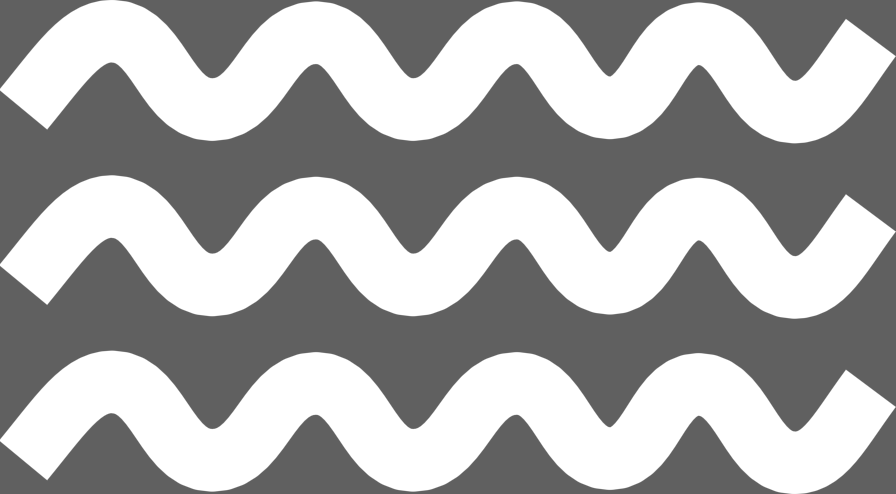
Write a WebGL 2 fragment shader that draws this pattern.

```glsl
#version 300 es
precision highp float;
// Three identical thick white waves stacked on grey.
// Each wave is a chain of cubic curves through alternating crests and troughs,
// stroked by distance and cut square at both ends.

uniform vec2 u_resolution;
out vec4 outColor;

const vec3 GREY = vec3(0.376);
const vec3 WHITE = vec3(1.0);

const float ASPECT = 1.82;        // layout width for a height of 1
const float ROW_PITCH = 0.355;
const float HALF_STROKE = 0.0632;
const float BEND = 0.47;          // handle length as a share of the half wave
const float END_BEND = 0.062;     // handle length beside the end pieces
const vec2 START_DIR = vec2(0.636, 0.771);
const vec2 END_DIR = vec2(0.597, 0.802);
const int STEPS = 14;
const int SPANS = 9;

// Start, crests and troughs in turn, end
const vec2 KNOTS[10] = vec2[10](
  vec2(0.047, -0.077), vec2(0.2275, 0.082),
  vec2(0.431, -0.077), vec2(0.642, 0.079),
  vec2(0.839, -0.077), vec2(1.050, 0.079),
  vec2(1.239, -0.0735), vec2(1.419, 0.077),
  vec2(1.614, -0.082), vec2(1.769, 0.069));

float segmentDistance(vec2 p, vec2 a, vec2 b) {
  vec2 ab = b - a;
  float t = clamp(dot(p - a, ab) / dot(ab, ab), 0.0, 1.0);
  return length(p - a - ab * t);
}

vec2 cubic(vec2 a, vec2 b, vec2 c, vec2 d, float t) {
  float s = 1.0 - t;
  return s * s * s * a + 3.0 * s * t * (s * b + t * c) + t * t * t * d;
}

float cubicDistance(vec2 p, vec2 a, vec2 b, vec2 c, vec2 d) {
  float nearest = 1e3;
  vec2 previous = a;
  for (int i = 1; i <= STEPS; i++) {
    vec2 next = cubic(a, b, c, d, float(i) / float(STEPS));
    nearest = min(nearest, segmentDistance(p, previous, next));
    previous = next;
  }
  return nearest;
}

// Signed distance to one stroked wave
float waveDistance(vec2 p, float halfStroke) {
  float d = 1e3;
  for (int i = 0; i < SPANS; i++) {
    vec2 a = KNOTS[i];
    vec2 b = KNOTS[i + 1];
    bool first = i == 0;
    bool last = i == SPANS - 1;
    vec2 level = vec2(first || last ? END_BEND : BEND * (b.x - a.x), 0.0);
    vec2 leave = first ? START_DIR * 0.12 : level;
    vec2 arrive = last ? END_DIR * 0.107 : level;
    d = min(d, cubicDistance(p, a, a + leave, b - arrive, b));
  }
  d -= halfStroke;

  // Square ends
  d = max(d, dot(KNOTS[0] - p, START_DIR));
  return max(d, dot(p - KNOTS[SPANS], END_DIR));
}

void main() {
  vec2 p = gl_FragCoord.xy / u_resolution * vec2(ASPECT, 1.0);

  // Fold the canvas into rows centred on its middle
  p.y -= 0.5;
  p.y -= ROW_PITCH * floor(p.y / ROW_PITCH + 0.5);

  float softness = 0.75 / u_resolution.y;
  float d = waveDistance(p, HALF_STROKE);
  float ink = 1.0 - smoothstep(-softness, softness, d);
  outColor = vec4(mix(GREY, WHITE, ink), 1.0);
}
```
